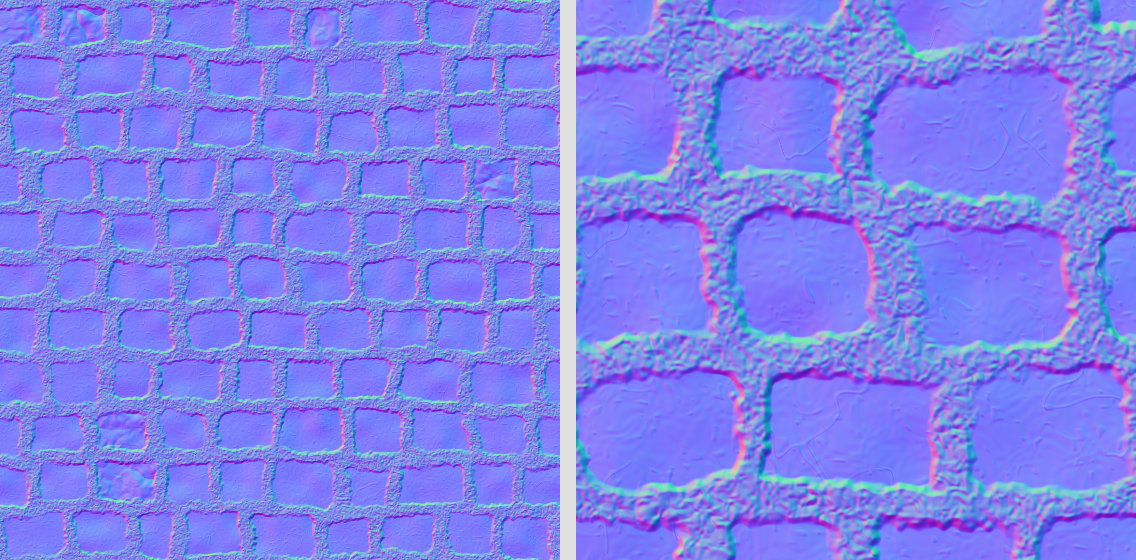
Left, the full canvas; right, a detail of the centre.
This texture map is drawn by a WebGL 2 fragment shader. Its source:

```glsl
#version 300 es
precision highp float;
// Tangent-space normal map of worn cobblestones set in gritty mortar.
// Jittered rows of rounded boxes form a tiling height field with layered
// noise; its slopes are encoded as colour, with green pointing down.

uniform vec2 u_resolution;
out vec4 fragColor;

const vec2 GRID = vec2(9.0, 11.0);    // stones across, rows up
const float SLOPE_STEP = 0.0013;      // spacing of height samples
const float STONE_HEIGHT = 0.0032;
const float JOINT_JITTER = 0.34;      // in stone widths

float hash(vec2 cell, float seed) {
    vec3 q = fract(cell.xyx * vec3(0.1031, 0.1030, 0.0973) + seed * 0.1731);
    q += dot(q, q.yzx + 33.33);
    return fract((q.x + q.y) * q.z);
}

// Value noise with "cells" lattice cells per canvas, wrapping at the borders
float noise(vec2 p, float cells, float seed) {
    vec2 cell = floor(p * cells);
    vec2 f = fract(p * cells);
    f = f * f * (3.0 - 2.0 * f);
    vec2 a = mod(cell, cells);
    vec2 b = mod(cell + 1.0, cells);
    float low = mix(hash(a, seed), hash(vec2(b.x, a.y), seed), f.x);
    float high = mix(hash(vec2(a.x, b.y), seed), hash(b, seed), f.x);
    return mix(low, high, f.y);
}

float ridge(vec2 p, float cells, float seed) {
    return 1.0 - abs(2.0 * noise(p, cells, seed) - 1.0);
}

vec2 warp(vec2 p, float cells, float amount, float seed) {
    vec2 offset = vec2(noise(p, cells, seed), noise(p, cells, seed + 1.0));
    return p + amount * (offset - 0.5);
}

float roundedBox(vec2 p, vec2 halfSize, float radius) {
    vec2 q = abs(p) - halfSize + radius;
    return length(max(q, 0.0)) + min(max(q.x, q.y), 0.0) - radius;
}

// Position of the upright joint left of a stone
float joint(float column, float row) {
    return column + JOINT_JITTER * (hash(vec2(mod(column, GRID.x), row), 2.0) - 0.5);
}

// Random mortar margin on one side of a stone
float margin(vec2 id, float seed) {
    return mix(0.0055, 0.014, hash(id, seed));
}

// Signed distance to the stone around p, and the wrapped stone id
float stoneDistance(vec2 p, out vec2 id) {
    float row = floor(p.y * GRID.y);
    float rowId = mod(row, GRID.y);
    float shift = hash(vec2(rowId, 5.0), 1.0);
    float x = p.x * GRID.x + shift;
    float column = floor(x);
    column += step(joint(column + 1.0, rowId), x) - step(x, joint(column, rowId));
    id = vec2(mod(column, GRID.x), rowId);

    vec2 low = vec2(joint(column, rowId) - shift, row) / GRID;
    vec2 high = vec2(joint(column + 1.0, rowId) - shift, row + 1.0) / GRID;
    low += vec2(margin(id, 3.0), margin(id, 4.0));
    high -= vec2(margin(id, 5.0), margin(id, 6.0));
    float radius = mix(0.006, 0.02, hash(id, 7.0));
    return roundedBox(p - 0.5 * (low + high), 0.5 * (high - low), radius);
}

// Fine grains with patches of crinkled strands
float mortarHeight(vec2 p) {
    vec2 crinkled = warp(p, 60.0, 0.012, 20.0);
    float strands = smoothstep(0.35, 0.75, noise(p, 36.0, 25.0));
    float grains = 0.0015 * noise(warp(p, 150.0, 0.004, 18.0), 370.0, 22.0)
                 + 0.0011 * noise(crinkled, 230.0, 26.0);
    return grains + 0.0016 * strands * ridge(crinkled, 125.0, 23.0)
         + 0.0022 * noise(p, 42.0, 24.0);
}

// Nearly flat face with a slight swell, tiny pits and, on a few stones, damage
float faceHeight(vec2 p, vec2 id) {
    vec2 bent = warp(p, 70.0, 0.01, 28.0);
    float pits = smoothstep(0.78, 0.96, noise(bent, 230.0, 30.0));
    float scratches = smoothstep(0.95, 1.0, ridge(warp(p, 45.0, 0.03, 31.0), 32.0, 33.0));
    float swell = noise(p, 24.0, 34.0);
    float grain = noise(bent, 270.0, 35.0);
    float damaged = step(0.92, hash(id, 8.0));
    float lumps = 0.006 * ridge(warp(p, 34.0, 0.03, 36.0), 24.0, 38.0)
                + 0.0025 * noise(bent, 110.0, 39.0);
    return 0.0008 * swell + 0.0003 * grain - 0.0003 * pits
         - 0.0003 * scratches * step(0.6, swell) + damaged * (lumps - 0.005);
}

// x: height, y: mortar coverage
vec2 surface(vec2 p) {
    vec2 id;
    vec2 bent = warp(p, 7.0, 0.017, 16.0);
    bent = warp(warp(bent, 24.0, 0.011, 10.0), 80.0, 0.005, 12.0);
    float frayed = 0.0045 * (noise(p, 190.0, 15.0) - 0.5);
    float d = stoneDistance(bent, id) + frayed;
    float mortar = smoothstep(-0.0045, 0.002, d);
    float relief = STONE_HEIGHT * mix(0.1, 1.7, noise(p, 28.0, 14.0));
    float stone = relief + 0.0028 + faceHeight(p, id);
    return vec2(mix(stone, mortarHeight(p), mortar), mortar);
}

void main() {
    vec2 p = gl_FragCoord.xy / u_resolution;
    vec2 here = surface(p);
    float right = surface(p + vec2(SLOPE_STEP, 0.0)).x;
    float up = surface(p + vec2(0.0, SLOPE_STEP)).x;
    vec2 slope = (vec2(right, up) - here.x) / SLOPE_STEP;
    slope.y += 0.08 * here.y;         // mortar leans slightly down

    vec3 normal = normalize(vec3(-slope.x, slope.y, 1.0));
    vec3 colour = 0.5 + 0.5 * normal;
    colour -= vec3(0.008, 0.008, mix(0.012, 0.08, here.y));
    fragColor = vec4(clamp(colour, 0.0, 1.0), 1.0);
}
```
